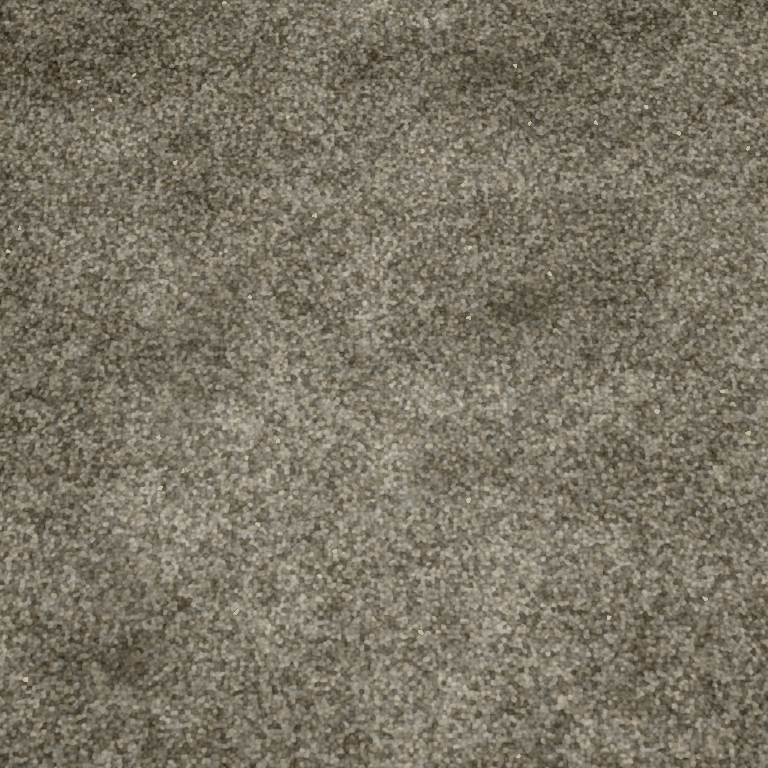
Reproduce this texture procedurally as a Shadertoy shader.

```glsl
// Coarse grey-brown sand with soft hollows, clumps and a few pale pebbles.

vec3 hash3(vec2 p) {
    vec3 q = fract(p.xyx * vec3(0.1031, 0.1030, 0.0973));
    q += dot(q, q.yxz + 33.33);
    return fract((q.xxy + q.yzz) * q.zyx);
}

float valueNoise(vec2 p) {
    vec2 cell = floor(p), f = fract(p);
    f = f * f * (3.0 - 2.0 * f);
    float low = mix(hash3(cell).x, hash3(cell + vec2(1, 0)).x, f.x);
    float high = mix(hash3(cell + vec2(0, 1)).x, hash3(cell + vec2(1, 1)).x, f.x);
    return mix(low, high, f.y);
}

// Uneven clumps over several sizes, centred on zero.
float clumps(vec2 p) {
    float sum = 0.0, weight = 0.3;
    for (int i = 0; i < 4; i++) {
        sum += weight * (valueNoise(p) - 0.5);
        p = mat2(1.6, 1.2, -1.2, 1.6) * p + 17.3;
        weight *= 0.85;
    }
    return sum;
}

// Softly blended grains: x tone, y warmth, z pebble cover, w nearest squared distance.
vec4 grains(vec2 p) {
    vec2 cell = floor(p);
    vec3 sum = vec3(0.0);
    float total = 0.0, nearest = 4.0;
    for (int y = -1; y <= 1; y++) {
        for (int x = -1; x <= 1; x++) {
            vec2 id = cell + vec2(x, y);
            vec3 rnd = hash3(id + 211.0);
            vec2 offset = id + 0.1 + 0.8 * hash3(id + 57.0).xy - p;
            float d2 = dot(offset, offset);
            float weight = exp(-10.0 * d2);
            sum += weight * vec3(rnd.xy, step(0.9988, rnd.z));
            total += weight;
            nearest = min(nearest, d2);
        }
    }
    return vec4(sum / total, nearest);
}

// Shallow tilted depressions scattered over the ground.
float hollows(vec2 p) {
    float depth = 0.0;
    for (int i = 0; i < 8; i++) {
        vec3 rnd = hash3(vec2(i, 7.0));
        vec2 d = p - rnd.xy;
        d = mat2(0.8, -0.6, 0.6, 0.8) * d / (vec2(0.055, 0.028) * (0.7 + 0.6 * rnd.z));
        depth = max(depth, exp(-dot(d, d)) * (0.5 + 0.5 * rnd.z));
    }
    return depth;
}

void mainImage(out vec4 fragColor, in vec2 fragCoord) {
    vec2 uv = fragCoord / iResolution.y;

    // Grains shrink slightly towards the far upper edge.
    vec2 ground = vec2((uv.x - 0.5) * (1.0 + 0.25 * uv.y), uv.y * (1.0 + 0.2 * uv.y)) + 2.0;
    vec4 grain = grains(ground * 155.0);
    float grit = valueNoise(ground * 250.0) - 0.5;

    // Broad light falling off to the corners.
    vec2 fromLight = uv - vec2(0.55, 0.42);
    float light = 0.527 - 0.2 * dot(fromLight, fromLight);

    float patches = clumps(ground * vec2(5.0, 6.5));
    float hollow = hollows(uv + 0.05 * patches);
    float texture_ = 0.27 * (grain.x - 0.5) + 0.19 * grit - 0.13 * (grain.w - 0.17);
    float tone = light + 0.3 * patches - 0.09 * hollow + texture_ * (1.0 - 0.35 * hollow);

    // Brownish grey with faint warm and cool grains.
    vec3 sand = vec3(tone, tone - 0.025, tone - 0.085);
    sand += (grain.y - 0.5) * vec3(0.025, 0.0, -0.03);
    sand = mix(sand, vec3(0.82, 0.78, 0.68), 0.85 * smoothstep(0.3, 0.8, grain.z));

    fragColor = vec4(clamp(sand, 0.0, 1.0), 1.0);
}
```
